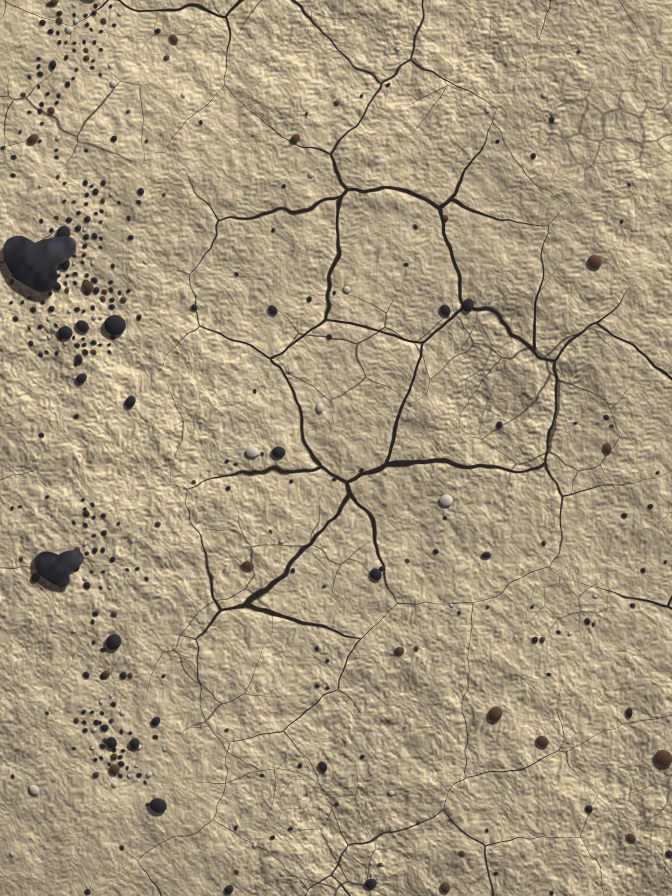
Write a WebGL 1 fragment shader that draws this texture.

```glsl
precision highp float;
// Sun-baked clay: embossed noise gives the gritty ground, warped Voronoi
// borders at three scales give the tapering cracks, and jittered grids
// scatter pebbles, densest along a strip on the left.
uniform vec2 u_resolution;

const vec2 LIGHT = vec2(0.6, 0.8);
const vec3 CREVICE = vec3(0.12, 0.105, 0.11);
const vec3 SUNLIT = vec3(0.84, 0.77, 0.63);
const vec3 SLATE = vec3(0.18, 0.18, 0.20);
const vec3 RUST = vec3(0.34, 0.25, 0.20);
const vec3 CHALK = vec3(0.76, 0.73, 0.67);

float hash(vec2 p) { return fract(sin(dot(p, vec2(127.1, 311.7))) * 43758.5453); }
vec2 hash2(vec2 p) { return vec2(hash(p), hash(p + 57.3)); }

float noise(vec2 p) {
  vec2 i = floor(p), f = fract(p);
  f = f * f * (3.0 - 2.0 * f);
  return mix(mix(hash(i), hash(i + vec2(1.0, 0.0)), f.x),
             mix(hash(i + vec2(0.0, 1.0)), hash(i + 1.0), f.x), f.y);
}
vec2 wobble(vec2 p) { return vec2(noise(p), noise(p + 31.7)) - 0.5; }

// Slope towards the light, summed over octaves
float relief(vec2 p) {
  float sum = 0.0, amp = 0.18, freq = 14.0;
  for (int i = 0; i < 5; i++) {
    vec2 q = p * freq + float(i) * 17.0;
    sum += amp * (noise(q) - noise(q + LIGHT * 0.5));
    amp *= 1.3;
    freq *= 2.05;
  }
  return sum;
}

// Distance to the nearest Voronoi border, in cells
float cellEdge(vec2 p) {
  vec2 base = floor(p), f = fract(p), nearCell = vec2(0.0), nearVec = vec2(8.0);
  for (int k = 0; k < 9; k++) {
    vec2 cell = vec2(mod(float(k), 3.0), floor((float(k) + 0.5) / 3.0)) - 1.0;
    vec2 r = cell + hash2(base + cell) - f;
    if (dot(r, r) < dot(nearVec, nearVec)) { nearCell = cell; nearVec = r; }
  }
  float edge = 8.0;
  for (int j = -2; j <= 2; j++) for (int i = -2; i <= 2; i++) {
    vec2 cell = nearCell + vec2(float(i), float(j));
    vec2 r = cell + hash2(base + cell) - f, gap = r - nearVec;
    if (dot(gap, gap) > 0.0001) edge = min(edge, dot(0.5 * (nearVec + r), normalize(gap)));
  }
  return edge;
}

// Coverage of a crack network; negative widths fade out
float cracks(vec2 p, float freq, float width, float soft) {
  return 1.0 - smoothstep(width - soft, width + soft, cellEdge(p * freq + freq) / freq);
}

float ellipse(vec2 q, vec2 size, float angle) {
  float c = cos(angle), s = sin(angle);
  vec2 r = vec2(c * q.x + s * q.y, c * q.y - s * q.x);
  return (length(r / size) - 1.0) * min(size.x, size.y);
}

// Lays a stone and its shadow, given distances to both outlines
vec3 layStone(vec3 ground, vec3 mineral, float body, float shadow, float facing, float px) {
  vec3 col = mix(ground, CREVICE, 0.75 * (1.0 - smoothstep(-px, 2.0 * px, shadow)));
  return mix(col, mineral * (0.9 + 0.4 * facing), 1.0 - smoothstep(-px, px, body));
}

// Share of grid cells that hold a pebble
float pebbleDensity(vec2 p, float loose, float clumped) {
  float x = (p.x - 0.11 - 0.18 * (1.0 - smoothstep(0.08, 0.32, p.y))) / 0.065;
  return loose + clumped * exp(-x * x) * smoothstep(0.48, 0.72, noise(p * 7.0 + 4.0));
}

vec3 pebbles(vec3 col, vec2 p, float freq, float loose, float clumped, float px) {
  for (int j = -1; j <= 1; j++) for (int i = -1; i <= 1; i++) {
    vec2 cell = floor(p * freq) + vec2(float(i), float(j));
    vec2 rnd = hash2(cell + freq), pick = hash2(cell * 1.7 + 9.1);
    vec2 centre = (cell + 0.2 + 0.6 * rnd) / freq;
    if (pick.x < pebbleDensity(centre, loose, clumped)) {
      float radius = mix(0.16, 0.4, rnd.x * rnd.y) / freq, angle = 6.28 * rnd.y;
      vec2 q = p - centre, size = radius * vec2(1.15, 0.75 + 0.3 * rnd.x);
      vec3 mineral = pick.y < 0.7 ? SLATE : (pick.y < 0.87 ? RUST : CHALK);
      float shadow = ellipse(q + LIGHT * radius * 0.6, size, angle);
      col = layStone(col, mineral, ellipse(q, size, angle), shadow, dot(q, LIGHT) / radius, px);
    }
  }
  return col;
}

// Two fused lobes make a large cobble
float cobble(vec2 q, float r) {
  return min(ellipse(q + r * vec2(0.25, 0.1), r * vec2(0.95, 0.58), -0.8),
             ellipse(q - r * vec2(0.35, 0.25), r * vec2(0.75, 0.42), 0.35));
}

void main() {
  vec2 p = gl_FragCoord.xy / u_resolution.x;
  float px = 0.7 / u_resolution.x, soft = max(px, 0.0014);
  // Ground tone
  float tone = 0.81 + mix(0.75, 1.25, noise(p * 4.0 + 8.0)) * relief(p + 0.01 * wobble(p * 30.0));
  tone += 0.14 * (noise(p * 5.0) - 0.5) + 0.06 * (p.y - 0.67) - 0.05 * p.x;
  // Cracks with a sunlit lip, widest in the middle, finest at the right
  vec2 q = p + 0.05 * wobble(p * 7.0) + 0.013 * wobble(p * 25.0) + 0.005 * wobble(p * 65.0);
  float middle = smoothstep(0.1, 0.3, p.x) * (1.0 - smoothstep(0.68, 0.9, p.x));
  float wide = mix(-0.0026, 0.0026, noise(p * 5.0 + 3.0)) + 0.0014 * middle;
  float thin = mix(-0.0045, 0.0018, noise(p * 6.0 + 13.0));
  float hair = mix(-0.0055, 0.0010, noise(p * 7.0 + 23.0)) + 0.0016 * smoothstep(0.5, 0.9, p.x);
  tone += 0.16 * cracks(q + LIGHT * 0.006, 5.5, wide, 0.004);
  tone = mix(tone, 0.25, 0.5 * cracks(q, 24.0, hair, soft));
  tone = mix(tone, 0.12, 0.75 * cracks(q, 11.0, thin, soft));
  tone = mix(tone, 0.02, 0.95 * cracks(q, 5.5, wide, soft));
  vec3 col = mix(CREVICE, SUNLIT, clamp(tone, 0.0, 1.2));
  // Pebbles, then the large cobbles
  col = pebbles(col, p, 75.0, 0.012, 0.7, px);
  col = pebbles(col, p, 28.0, 0.035, 0.25, px);
  for (int i = 0; i < 2; i++) {
    float k = float(i), r = 0.052 - 0.018 * k;
    vec2 c = p - vec2(0.058 + 0.03 * k, 0.945 - 0.455 * k) + 0.006 * wobble(p * 40.0);
    col = layStone(col, SLATE * (0.9 + 0.5 * noise(p * 90.0)), cobble(c, r),
                   cobble(c + LIGHT * r * 0.3, r), dot(c, LIGHT) / r, px);
  }
  gl_FragColor = vec4(col, 1.0);
}
```
